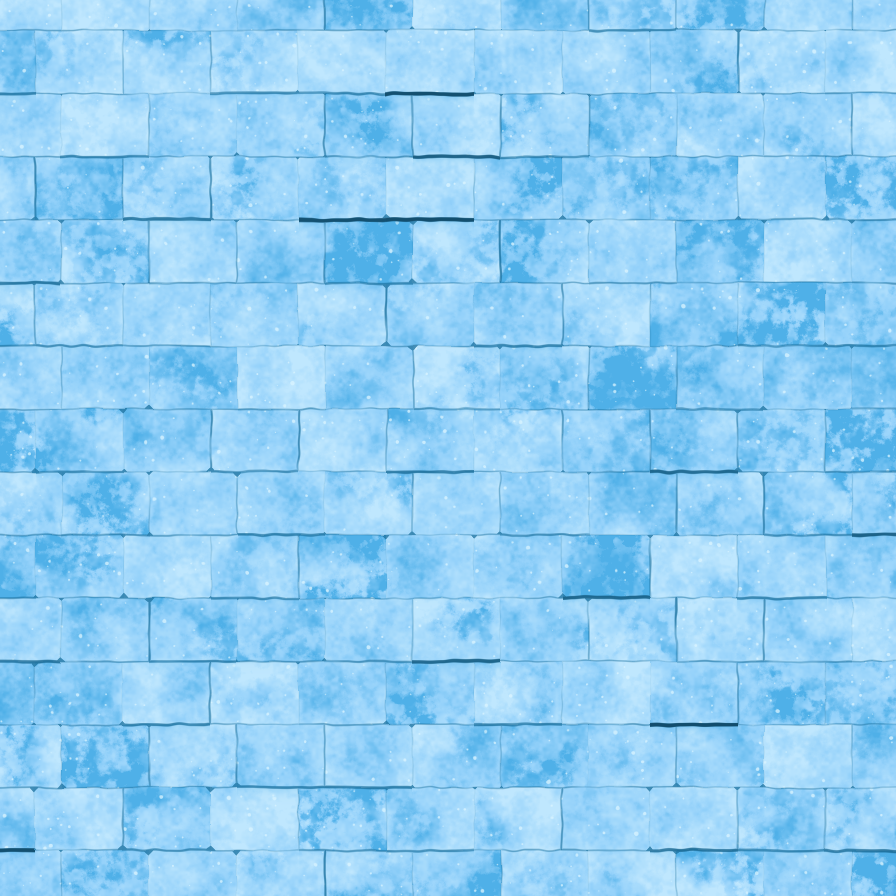
Reproduce this texture procedurally as a Shadertoy shader.

```glsl
const vec2 BRICKS = vec2(10.2, 14.2);   // repeats across and down
const float TOP_ROW_SHIFT = 0.52;       // part of the first row cut off
const vec3 DEEP = vec3(0.31, 0.69, 0.91);
const vec3 MID = vec3(0.58, 0.82, 0.98);
const vec3 PALE = vec3(0.75, 0.905, 0.995);
const vec3 GAP = vec3(0.10, 0.44, 0.62);
const vec3 FLECK = vec3(0.86, 0.96, 1.0);

float hash(vec2 p) {
    vec3 q = fract(vec3(p.xyx) * 0.1031);
    q += dot(q, q.yzx + 33.33);
    return fract((q.x + q.y) * q.z);
}

float noise(vec2 p) {
    vec2 i = floor(p), f = fract(p);
    f = f * f * (3.0 - 2.0 * f);
    return mix(mix(hash(i), hash(i + vec2(1, 0)), f.x),
               mix(hash(i + vec2(0, 1)), hash(i + vec2(1, 1)), f.x), f.y);
}

float fbm(vec2 p) {
    float sum = 0.0, amp = 0.5;
    for (int i = 0; i < 5; i++) {
        sum += amp * noise(p);
        p = mat2(1.6, 1.2, -1.2, 1.6) * p + 7.3;
        amp *= 0.55;
    }
    return sum / 1.055;
}

// Horizontal brick coordinate; alternate rows are staggered
float along(float x, float row) {
    return x * BRICKS.x - mix(0.70, 0.40, mod(row, 2.0));
}

float stroke(float dist, float halfWidth, float aa) {
    return 1.0 - smoothstep(halfWidth - aa, halfWidth + aa, dist);
}

// Mottled stone value: 0 deep, 0.5 mid, 1 pale
float stoneTone(vec2 p, vec2 brick) {
    float lean = hash(brick + 3.7);
    vec2 q = p + 5.0 * vec2(lean, hash(brick + 9.1));
    float clouds = fbm(q * 22.0) - 0.5;
    float grain = noise(q * 230.0) - 0.5;
    float stain = smoothstep(0.42, 0.75, fbm(q * 13.0 + 40.0));
    float pits = smoothstep(0.35, 0.65, fbm(q * 85.0));
    float wear = stain * hash(brick + 21.3) * mix(0.25, 0.9, pits);
    return 0.60 + 0.34 * (lean - 0.5) + 1.15 * clouds + 0.20 * grain - wear
         - 0.13 * (pits - 0.5);
}

vec3 ramp(float t) {
    t = clamp(t, 0.0, 1.0);
    return t < 0.5 ? mix(DEEP, MID, t * 2.0) : mix(MID, PALE, t * 2.0 - 1.0);
}

// Scattered crystal flecks, at most one in each grid cell
float flecks(vec2 p, float scale, float share, float aa) {
    vec2 cell = floor(p * scale), f = fract(p * scale);
    vec2 centre = 0.25 + 0.5 * vec2(hash(cell + 2.3), hash(cell + 5.9));
    float radius = mix(0.0007, 0.0022, pow(hash(cell + 8.4), 3.0));
    float dist = length(f - centre) / scale + 0.0012 * (noise(p * 300.0) - 0.5);
    return step(1.0 - share, hash(cell)) * stroke(dist, radius, aa);
}

void mainImage(out vec4 fragColor, in vec2 fragCoord) {
    vec2 p = fragCoord / iResolution.xy;
    float aa = 0.8 / min(iResolution.x, iResolution.y);

    // Uneven, hand-cut edges
    vec2 bent = p + 0.0022 * (vec2(noise(p * 75.0), noise(p * 75.0 + 31.0)) - 0.5)
                  + 0.0020 * (vec2(noise(p * 9.0), noise(p * 9.0 + 17.0)) - 0.5);
    float v = (1.0 - bent.y) * BRICKS.y + TOP_ROW_SHIFT;
    float row = floor(v);
    float u = along(bent.x, row);
    vec2 brick = vec2(floor(u), row);

    // Nearest bed and side joints, each with its own depth
    float bed = round(v), side = round(u);
    float below = (v - bed) / BRICKS.y;
    vec2 dist = vec2(abs(u - side) / BRICKS.x, abs(below));
    vec2 upper = vec2(floor(along(bent.x, bed - 1.0)), bed);
    float bedDepth = pow(hash(upper + 12.6), 3.5);
    float sideDepth = pow(hash(vec2(side, row) + 27.2), 2.0);

    // Stone faces with paler worn rims
    float rim = exp(-min(dist.x, dist.y) / 0.004);
    vec3 color = ramp(stoneTone(p, brick) + 0.13 * rim);
    for (int i = 0; i < 2; i++) {
        float layer = float(i);
        float amount = flecks(p + 0.37 * layer, 48.0 + 47.0 * layer, 0.13, aa);
        color = mix(color, FLECK, 0.75 * amount);
    }

    // Soft shade under protruding bricks
    float shade = step(0.0, below) * exp(-dist.y / 0.0045) * bedDepth;
    color = mix(color, DEEP, 0.65 * shade);

    // Joint lines and chipped corners
    float fade = smoothstep(0.15, 0.65, noise(p * 38.0 + 60.0));
    float bedInk = stroke(dist.y, mix(0.0008, 0.0021, bedDepth), aa)
                 * mix(0.22 + 0.28 * fade, 1.0, bedDepth);
    float sideInk = stroke(dist.x, mix(0.0006, 0.0012, sideDepth), aa)
                  * mix(0.12, 0.80, sideDepth) * mix(0.5, 1.0, fade);
    float chipSize = 0.0065 * pow(hash(vec2(side, bed) + 44.8), 2.0);
    float chip = 0.75 * stroke(dist.x + dist.y, chipSize, aa) * step(0.001, chipSize);
    color = mix(color, GAP, max(max(bedInk, sideInk), chip));
    color = mix(color, GAP * 0.55, bedInk * smoothstep(0.55, 0.95, bedDepth) * 0.7);

    fragColor = vec4(color, 1.0);
}
```
